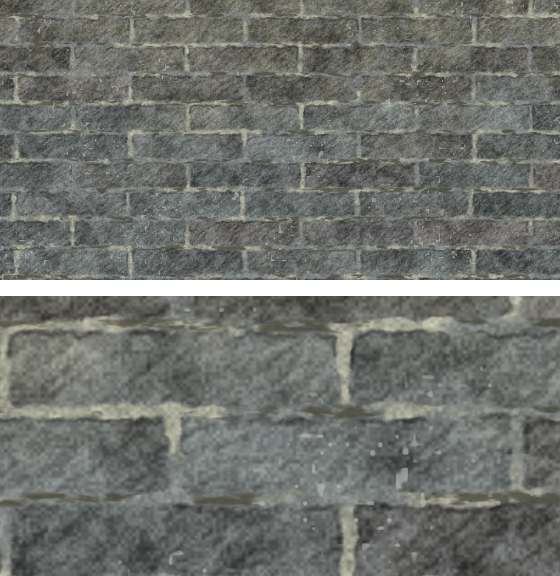
Top: the whole. Bottom: its middle third, enlarged.
Give the GLSL for this texture, as a Shadertoy shader.

```glsl
const float COURSE_HEIGHT = 0.1034;
const float BRICK_LENGTH = 0.4085;
const float FIRST_BED = 0.012;       // height of the lowest bed joint
const float FIRST_JOINT = 0.055;     // first upright joint of even courses
const float JOINT_HALF = 0.0075;
const float CORNER_RADIUS = 0.008;
const float JOINT_JITTER = 0.012;
const float STREAK_ANGLE = 0.66;
const float BRICK_TONE = 0.378;
const float BRICK_VARIATION = 0.08;
const float BLOTCH_STRENGTH = 0.30;
const float STREAK_STRENGTH = 0.15;
const float GRAIN_STRENGTH = 0.15;

const vec3 OLIVE_TINT = vec3(1.04, 1.03, 0.93);
const vec3 COOL_TINT = vec3(0.96, 1.01, 1.0);
const vec3 WARM_TINT = vec3(1.03, 1.0, 0.97);
const vec3 MORTAR_GREY = vec3(0.50, 0.52, 0.51);
const vec3 MORTAR_PALE = vec3(0.66, 0.66, 0.59);
const vec3 CREVICE = vec3(0.27, 0.26, 0.21);
const vec3 BLOOM = vec3(0.51, 0.53, 0.53);
const vec3 SPECK = vec3(0.72, 0.74, 0.71);

float hash(vec2 p) {
    uvec2 q = uvec2(ivec2(floor(p))) * uvec2(1597334673u, 3812015801u);
    uint n = (q.x ^ q.y) * 1597334673u;
    n = (n ^ (n >> 15)) * 2246822519u;
    return float((n ^ (n >> 13)) >> 8) / 16777216.0;
}

float noise(vec2 p) {
    vec2 i = floor(p), f = fract(p);
    f = f * f * (3.0 - 2.0 * f);
    return mix(mix(hash(i), hash(i + vec2(1, 0)), f.x),
               mix(hash(i + vec2(0, 1)), hash(i + vec2(1, 1)), f.x), f.y);
}

float fbm(vec2 p) {
    float sum = 0.0, amp = 0.533;
    for (int i = 0; i < 4; i++) {
        sum += amp * noise(p);
        p = mat2(1.6, 1.2, -1.2, 1.6) * p + 17.3;
        amp *= 0.5;
    }
    return sum;
}

// Signed distance to the nearest brick; also gives its cell and local position
float brickDistance(vec2 p, out vec2 cell, out vec2 local) {
    float course = floor((p.y - FIRST_BED) / COURSE_HEIGHT);
    float shift = FIRST_JOINT + 0.5 * BRICK_LENGTH * mod(course, 2.0);
    shift += JOINT_JITTER * (hash(vec2(course, 7.0)) - 0.5);
    vec2 size = vec2(BRICK_LENGTH, COURSE_HEIGHT);
    vec2 grid = (p - vec2(shift, FIRST_BED)) / size;
    cell = floor(grid);
    local = (grid - cell - 0.5) * size;
    vec2 q = abs(local) - 0.5 * size + JOINT_HALF + CORNER_RADIUS;
    return length(max(q, 0.0)) + min(max(q.x, q.y), 0.0) - CORNER_RADIUS;
}

vec3 brickColor(vec2 p, vec2 cell, float dist) {
    float c = cos(STREAK_ANGLE), s = sin(STREAK_ANGLE);
    vec2 along = vec2(c * p.x + s * p.y, c * p.y - s * p.x);
    float streak = noise(along * vec2(50.0, 140.0));
    float blotch = fbm(p * 11.0 + cell * 3.7);
    float grain = noise(p * 230.0);

    float tone = BRICK_TONE + BRICK_VARIATION * (hash(cell + 21.0) - 0.5);
    tone += BLOTCH_STRENGTH * (blotch - 0.5);
    tone += STREAK_STRENGTH * (streak - 0.5) + GRAIN_STRENGTH * (grain - 0.5);

    // Olive film grows towards the top, cool and warm bricks mix below
    vec3 tint = mix(COOL_TINT, WARM_TINT, smoothstep(0.45, 0.9, hash(cell + 53.0)));
    float film = smoothstep(0.35, 1.0, p.y + 0.6 * (fbm(p * 5.0) - 0.5));
    vec3 color = (tone + 0.02 * film) * mix(tint, OLIVE_TINT, film);

    // Mottled pale bloom, heavier close to the joints
    float edge = smoothstep(-0.016, 0.0, dist);
    float bloom = smoothstep(0.55, 0.78, fbm(p * 36.0 + 40.0) + 0.1 * edge);
    return mix(color, BLOOM * (0.86 + 0.28 * grain), 0.5 * bloom);
}

vec3 mortarColor(vec2 p, vec2 local) {
    float pale = smoothstep(0.42, 0.66, fbm(p * vec2(12.0, 18.0) + 80.0));
    vec3 color = mix(MORTAR_GREY, MORTAR_PALE, pale);
    color *= 0.68 + 0.38 * fbm(p * 60.0) + 0.24 * noise(p * 220.0 + 3.0);

    // Open, mossy stretches run along the bed joints
    float bed = smoothstep(0.38, 0.46, abs(local.y) / COURSE_HEIGHT);
    float gap = smoothstep(0.5, 0.68, fbm(p * vec2(22.0, 58.0) + 5.0));
    return mix(color, CREVICE, 0.75 * gap * bed);
}

void mainImage(out vec4 fragColor, in vec2 fragCoord) {
    vec2 p = fragCoord / iResolution.y;
    float pixel = 1.0 / iResolution.y;

    // Uneven courses and ragged arrises
    vec2 sway = vec2(fbm(p * 6.0), fbm(p * 6.0 + 31.0)) - 0.5;
    vec2 cell, local;
    float dist = brickDistance(p + 0.009 * sway, cell, local);
    dist += 0.016 * (fbm(p * 55.0 + 9.0) - 0.5);

    vec3 brick = brickColor(p, cell, dist);
    vec3 mortar = mortarColor(p, local);
    float softness = 0.0025 + pixel;
    vec3 color = mix(brick, mortar, smoothstep(-softness, softness, dist));

    // Broken shadow under the upper joint of each brick
    float lip = (1.0 - smoothstep(0.0, 0.007, abs(dist + 0.003))) * step(0.0, local.y);
    color *= 1.0 - 0.3 * lip * smoothstep(0.42, 0.62, fbm(p * vec2(20.0, 34.0) + 60.0));

    // Scattered lime specks
    float speck = smoothstep(0.82, 0.95, noise(p * 100.0 + 12.0));
    speck *= smoothstep(0.45, 0.65, fbm(p * 7.0 + 90.0));
    color = mix(color, SPECK, 0.65 * speck);

    fragColor = vec4(clamp(color, 0.0, 1.0), 1.0);
}
```
